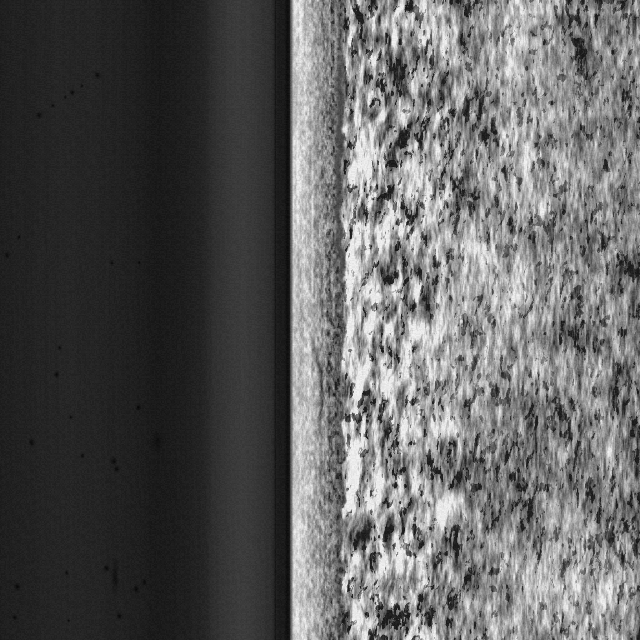
Write a WebGL 2 fragment shader that draws this texture.

```glsl
#version 300 es
precision highp float;
// A worn steel sheet beside a dark backdrop, in greys. Soft vertical bands
// and specks fill the left; a bright rim leads to flaked metal on the right.
// The metal is built from value noise stretched along the vertical axis.

#define EDGE_X 0.4535
#define SEAM_X 0.533
#define FLAKE_END 0.69
#define FLAKE_CONTRAST 1.35
#define PLATE_CONTRAST 0.45
#define FIBER_CONTRAST 0.70
#define CRACK_DEPTH 0.46
#define GRAIN 0.05
#define SLANT 0.10
#define SPECKS 26

uniform vec2 u_resolution;
out vec4 fragColor;

float hash(vec2 p) {
    return fract(sin(dot(p, vec2(127.1, 311.7))) * 43758.5453);
}

float noise(vec2 p) {
    vec2 cell = floor(p), f = fract(p);
    f = f * f * (3.0 - 2.0 * f);
    float low = mix(hash(cell), hash(cell + vec2(1, 0)), f.x);
    float high = mix(hash(cell + vec2(0, 1)), hash(cell + vec2(1, 1)), f.x);
    return mix(low, high, f.y);
}

float fbm(vec2 p) {
    float sum = 0.0, weight = 0.5;
    for (int i = 0; i < 4; i++) {
        sum += weight * noise(p);
        p = p * 2.03 + 17.3;
        weight *= 0.5;
    }
    return sum / 0.9375;
}

float bump(float x, float center, float width) {
    float d = (x - center) / width;
    return exp(-d * d);
}

float blob(vec2 p, vec2 center, vec2 size) {
    vec2 d = (p - center) / size;
    return exp(-dot(d, d));
}

// Small dark marks: scattered ones, a slanting chain and two large stains
float specks(vec2 p) {
    float mark = 0.0;
    for (int i = 0; i < SPECKS; i++) {
        float id = float(i);
        vec2 pos = vec2(0.01 + 0.24 * hash(vec2(id, 3.0)), 0.03 + 0.62 * hash(vec2(id, 8.0)));
        if (i < 6) pos = mix(vec2(0.061, 0.82), vec2(0.153, 0.883), (id + 0.5 * hash(vec2(id))) / 5.5);
        float radius = mix(0.0018, 0.0038, hash(vec2(id, 5.0)));
        mark = max(mark, blob(p, pos, vec2(radius, radius * 1.2)));
    }
    mark = max(mark, 0.7 * blob(p, vec2(0.180, 0.10), vec2(0.004, 0.022)));
    return max(mark, 0.6 * blob(p, vec2(0.246, 0.31), vec2(0.006, 0.012)));
}

float backdrop(vec2 p) {
    float tone = 0.115 + 0.030 * bump(p.x, 0.11, 0.09) - 0.015 * bump(p.x, 0.25, 0.03);
    tone += 0.100 * bump(p.x, 0.378, 0.054) + 0.016 * smoothstep(0.320, 0.335, p.x);
    tone += 0.010 * (noise(vec2(p.x * 180.0, p.y * 2.0)) - 0.5);
    tone = mix(tone, 0.105, smoothstep(0.422, 0.437, p.x));
    tone -= 0.05 * bump(p.x, 0.430, 0.001) + 0.045 * bump(p.x, 0.449, 0.003);
    return tone * (1.0 - 0.65 * specks(p));
}

// Smooth bright rim with fine streaks, speckle and a bowed scratch
float rim(vec2 p) {
    float across = (p.x - EDGE_X) / (SEAM_X - EDGE_X);
    float tone = mix(0.81, 0.45, smoothstep(0.1, 1.0, across));
    tone += 0.16 * (noise(p * vec2(260.0, 7.0)) - 0.5);
    tone += 0.45 * (fbm(p * vec2(330.0, 130.0)) - 0.5) * (0.7 + across);
    tone += 0.22 * (fbm(p * vec2(60.0, 12.0)) - 0.5);
    float pits = smoothstep(0.62, 0.78, noise(p * vec2(280.0, 170.0) + 5.0));
    tone -= 0.20 * pits * smoothstep(0.45, 0.9, across);
    float scratchX = 0.503 - 1.9 * pow(p.y - 0.38, 2.0);
    tone -= 0.28 * bump(p.x, scratchX, 0.0035) * bump(p.y, 0.39, 0.085);
    return mix(0.40, tone, smoothstep(EDGE_X + 0.001, EDGE_X + 0.006, p.x));
}

// Torn flakes that fade into a finer, mottled plate
float plate(vec2 p) {
    vec2 q = vec2(p.x - SLANT * p.y, p.y);
    q.x += 0.010 * (noise(p * vec2(45.0, 30.0)) - 0.5);
    float large = fbm(p * vec2(11.0, 7.0) + 4.0);
    float mottle = fbm(p * vec2(34.0, 19.0) + 13.0);
    float flake = fbm(q * vec2(105.0, 33.0));
    float fiber = fbm(p * vec2(290.0, 62.0) + 9.0);
    float flaked = 1.0 - smoothstep(FLAKE_END - 0.07, FLAKE_END + 0.08, p.x + 0.14 * (large - 0.5));
    float tone = mix(0.595, 0.645, flaked) + 0.34 * (large - 0.5) + 0.40 * (mottle - 0.5);
    tone += mix(PLATE_CONTRAST, FLAKE_CONTRAST, flaked) * (flake - 0.5);
    tone += FIBER_CONTRAST * (fiber - 0.5);
    // Short torn cracks gather where the mottling is dark
    float tear = fbm(q * vec2(170.0, 75.0) + 31.0) + 0.35 * (0.5 - mottle);
    float crack = smoothstep(0.60, 0.72, tear);
    tone -= CRACK_DEPTH * crack * mix(0.62, 1.0, flaked);
    tone += 0.10 * blob(p, vec2(0.79, 0.40), vec2(0.05, 0.07));
    tone += 0.10 * blob(p, vec2(0.86, 0.07), vec2(0.04, 0.06));
    tone += 0.14 * bump(p.x, 0.55, 0.014) - 0.10 * bump(p.x, 1.0, 0.03);
    tone -= 0.09 * blob(p, vec2(0.75, 0.20), vec2(0.04, 0.12));
    return tone - 0.34 * blob(p, vec2(0.56, 0.17), vec2(0.022, 0.022));
}

void main() {
    vec2 p = gl_FragCoord.xy / u_resolution;
    float pixel = 1.0 / u_resolution.x;
    // Ragged seam between rim and flakes, darkest in the upper half
    float ragged = SEAM_X + 0.014 * (fbm(p * vec2(30.0, 45.0)) - 0.5);
    float metal = mix(rim(p), plate(p), smoothstep(ragged, ragged + 0.006, p.x));
    float seam = 0.35 + 0.5 * smoothstep(0.50, 0.62, p.y) * (1.0 - smoothstep(0.88, 0.96, p.y));
    metal = mix(metal, 0.27, seam * bump(p.x, ragged - 0.002, 0.006));
    float onMetal = smoothstep(EDGE_X - pixel, EDGE_X + pixel, p.x);
    float tone = mix(backdrop(p), clamp(metal, 0.12, 0.92), onMetal);
    tone += GRAIN * mix(0.7, 1.2, onMetal) * (hash(floor(p * 512.0)) - 0.5);
    fragColor = vec4(vec3(clamp(tone, 0.0, 1.0)), 1.0);
}
```
